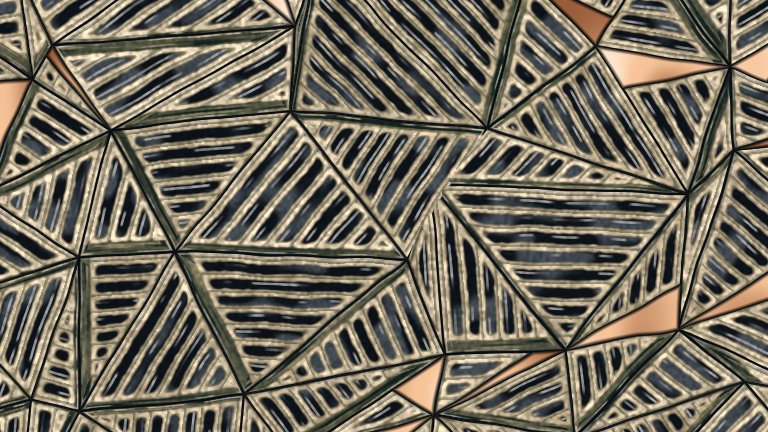
This pattern is drawn by a WebGL 2 fragment shader. Its source:

```glsl
#version 300 es
precision highp float;
// Glazed ceramic relief: a jittered, sheared lattice is split into triangular tiles.
// Each tile has rounded dark grooves between pale ridges, set in streaked green rims;
// some tiles are cut back on one side to reveal a wedge of polished copper.

uniform vec2 u_resolution;
out vec4 fragColor;

const vec3 NAVY = vec3(0.05, 0.07, 0.095);
const vec3 SLATE = vec3(0.25, 0.28, 0.31);
const vec3 SHEEN = vec3(0.56, 0.57, 0.57);
const vec3 OLIVE = vec3(0.29, 0.30, 0.23);
const vec3 TAN = vec3(0.62, 0.55, 0.43);
const vec3 CREAM = vec3(0.93, 0.86, 0.74);
const mat2 LATTICE = mat2(0.31, 0.07, -0.12, 0.25);

vec3 hash3(vec2 p) {
    vec3 q = fract(p.xyx * vec3(0.1031, 0.1030, 0.0973));
    q += dot(q, q.yxz + 33.33);
    return fract((q.xxy + q.yzz) * q.zyx);
}

float noise(vec2 p) {
    vec2 i = floor(p), f = fract(p);
    f = f * f * (3.0 - 2.0 * f);
    return mix(mix(hash3(i).x, hash3(i + vec2(1, 0)).x, f.x),
               mix(hash3(i + vec2(0, 1)).x, hash3(i + vec2(1, 1)).x, f.x), f.y);
}

float smoothMax(float a, float b, float k) {
    float h = max(k - abs(a - b), 0.0) / k;
    return max(a, b) + h * h * k * 0.25;
}

vec2 corner(vec2 id) {
    return LATTICE * (id + 0.84 * (hash3(id + 47.0).xy - 0.5));
}

// Signed distance to the line a-b, positive on its left
float side(vec2 p, vec2 a, vec2 b) {
    vec2 e = normalize(b - a);
    return e.x * (p.y - a.y) - e.y * (p.x - a.x);
}

float inside(vec2 p, mat3x2 t) {
    return min(side(p, t[0], t[1]), min(side(p, t[1], t[2]), side(p, t[2], t[0])));
}

vec3 copper(vec2 p, float edge, float seed) {
    float glow = noise(p * vec2(7.0, 5.0) + seed * 40.0);
    vec3 metal = mix(vec3(0.60, 0.36, 0.22), vec3(0.97, 0.77, 0.60), smoothstep(0.1, 0.55, glow));
    metal = mix(metal, vec3(1.0, 0.93, 0.85), smoothstep(0.6, 0.85, glow));
    return metal * mix(0.25, 1.0, smoothstep(0.0, 0.009, edge));
}

vec3 tile(vec2 p, mat3x2 t, vec3 seed, float px) {
    // Turn the triangle so that a random edge leads, then cut some tiles back
    int k = int(seed.x * 3.0);
    vec2 a = t[k], b = t[(k + 1) % 3], c = t[(k + 2) % 3];
    float cut = seed.y < 0.24 ? 0.22 + 0.5 * seed.y : 0.0;
    float e1 = side(p, a, mix(b, c, cut)), e2 = side(p, b, c), e3 = side(p, c, a);
    float edge = min(e1, min(e2, e3));

    // Grooves run along one edge and stop at the rims with round ends
    vec2 along = normalize(c - b);
    float u = dot(p, along), period = mix(0.036, 0.047, seed.z);
    float s = (fract((e2 - 0.014) / period) - 0.5) * period;
    float rim = min(min(e1 - 0.018, e2 - 0.014), e3 - mix(0.018, 0.044, seed.y));
    float groove = smoothMax(abs(s) - 0.27 * period, -rim, 0.012);
    groove += 0.003 * (noise(p * 75.0) - 0.5);

    // Rims: glaze streaks parallel to the nearest edge
    vec2 dir = edge == e1 ? normalize(b - a) : edge == e2 ? along : normalize(a - c);
    float streak = noise(vec2(dot(p, dir) * 9.0, edge * 190.0) + seed.xy * 60.0);
    vec3 col = mix(vec3(0.08, 0.13, 0.12), OLIVE * 1.1, smoothstep(0.15, 0.6, streak));
    col = mix(col, TAN, 0.6 * smoothstep(0.68, 0.9, streak));

    // Ridges: tan shoulders under pale crests, lit from one side
    float wear = noise(p * 38.0 + seed.yz * 30.0);
    float light = clamp(0.25 + 0.55 * seed.z + 0.7 * (wear - 0.3), 0.0, 1.0);
    vec3 crest = mix(TAN, CREAM, light);
    col = mix(col, mix(OLIVE, TAN, 0.4 + 0.5 * wear), 1.0 - smoothstep(0.010, 0.018, groove));
    float crown = smoothstep(0.001, 0.005, groove) * (1.0 - smoothstep(0.009, 0.014, groove));
    col = mix(col, crest, crown);
    col = mix(col, OLIVE, 0.55 * smoothstep(0.3, 0.43, s / period) * (1.0 - smoothstep(0.008, 0.015, groove)));

    // Wet glaze inside the grooves: slate bloom and broken reflections
    float pool = noise(vec2(u * 16.0, e2 * 30.0) + seed.zx * 50.0);
    vec3 wet = mix(NAVY, SLATE, smoothstep(0.45, 0.8, pool + 0.25 * (seed.z - 0.5)));
    float flash = noise(vec2(u * 28.0, floor((e2 - 0.014) / period) * 5.0) + seed.xy * 90.0);
    float line = 1.0 - smoothstep(0.0015, 0.0045, abs(s + 0.1 * period));
    wet = mix(wet, SHEEN, line * smoothstep(0.4, 0.7, flash + 0.3 * (seed.x - 0.5)));
    float blend = max(px, 0.0018);
    col = mix(wet, col, smoothstep(-blend, blend, groove));

    // Glossy lip, dark seam and fine mottling
    float lip = smoothstep(0.003, 0.005, edge) * (1.0 - smoothstep(0.006, 0.009, edge));
    col = mix(col, mix(SHEEN, CREAM, seed.x), 0.65 * lip * smoothstep(0.3, 0.65, wear));
    col *= 0.82 + 0.36 * noise(p * 130.0);
    col = mix(NAVY * 0.7, col, smoothstep(0.001, 0.001 + max(px, 0.003), edge));
    float gap = min(-e1, min(side(p, a, b), e2));
    return mix(col, copper(p, gap, seed.z), smoothstep(-px, px, gap));
}

void main() {
    float px = 1.0 / u_resolution.y;
    vec2 p = gl_FragCoord.xy * px;
    p += 0.007 * (vec2(noise(p * 13.0), noise(p * 13.0 + 71.0)) - 0.5);

    // Find the tile that holds this point; quads split along the shorter diagonal
    vec2 base = floor(inverse(LATTICE) * p);
    float best = -1e3;
    mat3x2 found;
    vec3 seed;
    for (int i = 0; i < 9; i++) {
        vec2 id = base + vec2(i % 3 - 1, i / 3 - 1);
        vec2 A = corner(id), B = corner(id + vec2(1, 0));
        vec2 C = corner(id + 1.0), D = corner(id + vec2(0, 1));
        bool rising = distance(A, C) < distance(B, D);
        for (int j = 0; j < 2; j++) {
            mat3x2 t = j == 0 ? mat3x2(A, B, rising ? C : D) : mat3x2(rising ? A : B, C, D);
            float d = inside(p, t);
            if (d > best) { best = d; found = t; seed = hash3(id * 2.0 + float(j) + 19.0); }
        }
    }
    fragColor = vec4(tile(p, found, seed, px), 1.0);
}
```
